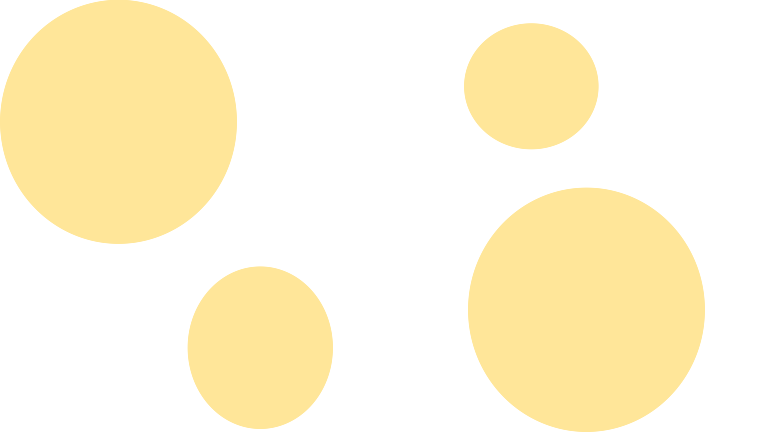
Give the GLSL for this background, as a Shadertoy shader.

```glsl
// Four flat, pale yellow ellipses scattered over a white ground.
// Each is an approximate ellipse distance turned into a soft-edged mask,
// in units of the canvas height with the origin at the lower left.

const vec3 WHITE = vec3(1.0);
const vec3 PALE_YELLOW = vec3(1.0, 0.902, 0.6);

// First-order signed distance to an axis-aligned ellipse
float ellipseDistance(vec2 p, vec2 center, vec2 radii) {
    vec2 q = (p - center) / radii;
    float k = length(q);
    float slope = length(q / radii);
    return k * (k - 1.0) / max(slope, 1e-4);
}

// Coverage of a shape, blended across one pixel width
float coverage(float dist, float pixel) {
    return 1.0 - smoothstep(-0.5 * pixel, 0.5 * pixel, dist);
}

void mainImage(out vec4 fragColor, in vec2 fragCoord) {
    vec2 p = fragCoord / iResolution.y;
    float pixel = 1.0 / iResolution.y;

    // Ellipses: center.xy, radii.xy
    vec4 ellipses[4] = vec4[4](
        vec4(0.2743, 0.7180, 0.2743, 0.2826),   // upper left, large
        vec4(1.2299, 0.8002, 0.1558, 0.1460),   // upper right, small
        vec4(0.6025, 0.1951, 0.1683, 0.1882),   // lower left, small
        vec4(1.3576, 0.2829, 0.2743, 0.2829)    // lower right, large
    );

    // Union of all shapes
    float mask = 0.0;
    for (int i = 0; i < 4; i++) {
        float dist = ellipseDistance(p, ellipses[i].xy, ellipses[i].zw);
        mask = max(mask, coverage(dist, pixel));
    }

    fragColor = vec4(mix(WHITE, PALE_YELLOW, mask), 1.0);
}
```
